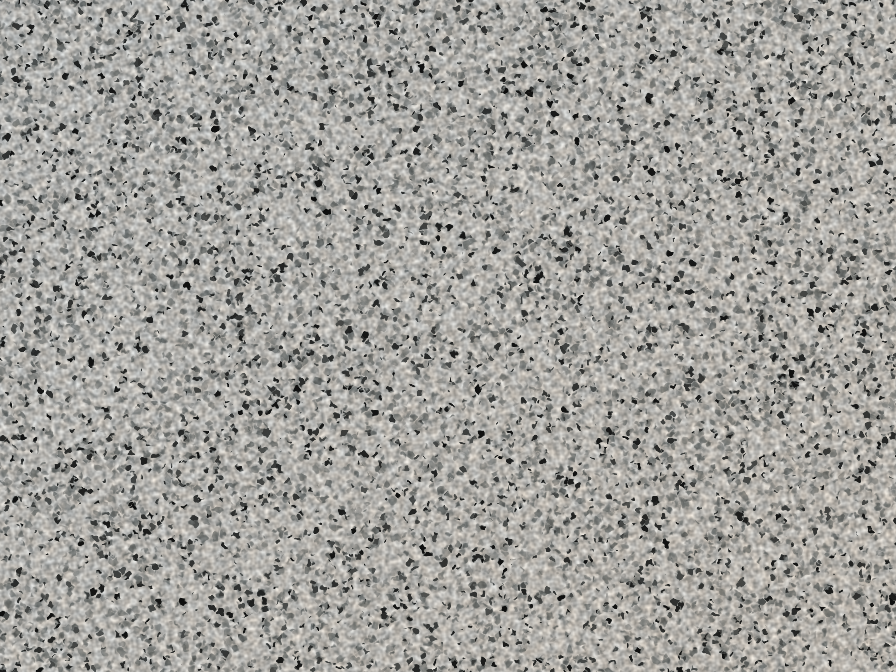
A WebGL 2 fragment shader for this texture:

```glsl
#version 300 es
precision highp float;

uniform vec2 u_resolution;
out vec4 fragColor;

// Two random values in 0..1 for an integer lattice point
vec2 hash2(vec2 cell) {
    const uint MUL = 1664525u;
    uvec2 v = uvec2(ivec2(cell) + 4096) * MUL + 1013904223u;
    v.x += v.y * MUL;
    v.y += v.x * MUL;
    v ^= v >> 16u;
    v.x += v.y * MUL;
    v.y += v.x * MUL;
    v ^= v >> 16u;
    return vec2(v >> 8u) / 16777216.0;
}

mat2 rotation(float angle) {
    float c = cos(angle), s = sin(angle);
    return mat2(c, -s, s, c);
}

float cornerSlope(vec2 cell, vec2 offset) {
    float angle = 6.2832 * hash2(cell).x;
    return dot(vec2(cos(angle), sin(angle)), offset);
}

// Gradient noise, centred on zero
float gradientNoise(vec2 p) {
    vec2 i = floor(p), f = p - i;
    vec2 w = f * f * f * (f * (f * 6.0 - 15.0) + 10.0);
    vec2 e = vec2(1.0, 0.0);
    float low = mix(cornerSlope(i, f), cornerSlope(i + e, f - e), w.x);
    float high = mix(cornerSlope(i + e.yx, f - e.yx), cornerSlope(i + 1.0, f - 1.0), w.x);
    return mix(low, high, w.y);
}

// Scattered ragged grains: x = coverage, y = random shade of the topmost grain
vec2 grains(vec2 p, float scale, float density, float softness, vec2 seed) {
    vec2 q = p * scale;
    vec2 home = floor(q);
    float edge = softness + 0.4 * scale / u_resolution.y;
    vec2 result = vec2(0.0);
    for (int y = -1; y <= 1; y++) {
        for (int x = -1; x <= 1; x++) {
            vec2 cell = home + vec2(x, y);
            vec2 place = hash2(cell + seed);
            vec2 kind = hash2(cell + seed + 977.0);
            vec2 form = hash2(cell + seed + 1931.0);

            float stretch = mix(1.0, 1.35, form.y);
            vec2 d = rotation(3.1416 * form.x) * (q - cell - place) * vec2(1.0 / stretch, stretch);

            // Mostly small grains, few large ones
            float radius = mix(0.24, 0.62, kind.y * kind.y)
                         * smoothstep(0.0, 0.05, density - kind.x);
            float cover = (1.0 - smoothstep(-edge, edge, length(d) - radius))
                        * smoothstep(0.0, 0.15, radius);
            if (cover > result.x) result = vec2(cover, fract(place.x * 7.0 + form.y));
        }
    }
    return result;
}

void main() {
    vec2 p = gl_FragCoord.xy / u_resolution.y;
    vec2 turned = rotation(0.6) * p + 1.0;

    // Loose clusters of minerals and ragged grain borders
    float cluster = 0.6 * gradientNoise(p * 8.0 + 31.0) + 0.9 * gradientNoise(turned * 25.0 + 57.0);
    vec2 ragged = p + 0.0055 * vec2(gradientNoise(turned * 150.0 + 11.0),
                                    gradientNoise(turned * 150.0 + 301.0));

    // Pale crystalline ground
    float tone = 0.706
               + 0.23 * gradientNoise(turned * 105.0 + 5.3)
               + 0.19 * gradientNoise(rotation(1.1) * turned * 180.0 + 271.7)
               - 0.012 * cluster;

    // Translucent grey quartz
    vec2 grey = grains(ragged, 100.0, 0.4 + 0.16 * cluster, 0.14, vec2(113.0, 41.0));
    tone = mix(tone, mix(0.34, 0.56, grey.y) + 0.4 * (tone - 0.706), 0.85 * grey.x);

    // Dark mica flecks
    vec2 dark = grains(ragged, 118.0, 0.2 + 0.11 * cluster, 0.06, vec2(401.0, 733.0));
    tone = mix(tone, mix(0.03, 0.3, dark.y), 0.96 * dark.x);

    // Cool shadows, warm highlights, faint mineral tints
    vec3 tint = mix(vec3(0.98, 1.01, 0.99), vec3(1.01, 1.0, 0.975), smoothstep(0.4, 0.66, tone));
    float warmth = 0.035 * gradientNoise(turned * 70.0 + 19.0) + 0.01 * (p.x - p.y);
    vec3 color = tone * tint * (1.0 + warmth * vec3(1.0, 0.0, -1.0));

    fragColor = vec4(clamp(color, 0.0, 1.0), 1.0);
}
```
